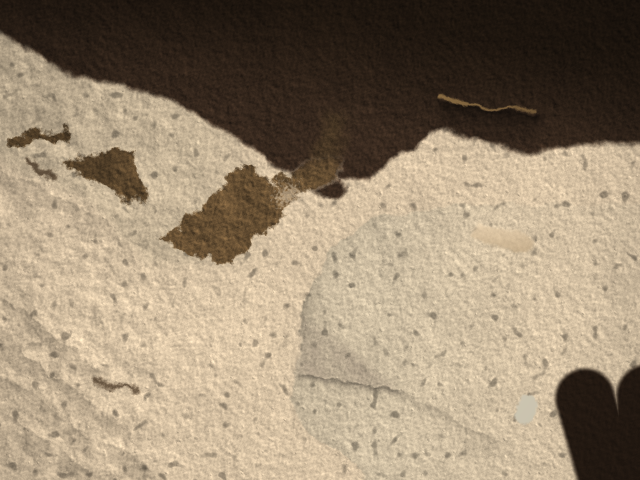
This texture is drawn by a WebGL 1 fragment shader. Its source:

```glsl
precision highp float;
// Sunlit pale sand and rock under a broad, ragged shadow, with brown soil.
// Outlines are summed ramps, quads and capsules bent by gradient noise;
// grain, pebbles and ledges are lit as relief. Units are canvas heights.
uniform vec2 u_resolution;

vec2 hash2(vec2 p) {
  vec3 q = fract(p.xyx * vec3(.1031, .103, .0973));
  q += dot(q, q.yzx + 33.33);
  return fract((q.xx + q.yz) * q.zy);
}
float corner(vec2 i, vec2 f, vec2 o) {
  return dot(hash2(i + o) * 2. - 1., f - o);
}
float noise(vec2 p) {
  vec2 i = floor(p), f = fract(p), u = f * f * (3. - 2. * f);
  return mix(mix(corner(i, f, vec2(0)), corner(i, f, vec2(1, 0)), u.x),
             mix(corner(i, f, vec2(0, 1)), corner(i, f, vec2(1)), u.x), u.y);
}
float fbm(vec2 p) {
  float sum = 0., amp = .6;
  for (int i = 0; i < 5; i++) {
    sum += amp * noise(p);
    p = mat2(1.6, 1.2, -1.2, 1.6) * p + 7.3;
    amp *= .58;
  }
  return sum;
}
float ramp(float v, float a, float b) { return clamp((v - a) / (b - a), 0., 1.); }
float cover(float d, float soft) { return 1. - smoothstep(-soft, soft, d); }
float side(vec2 p, vec2 a, vec2 b) {
  vec2 e = normalize(b - a);
  return e.y * (p.x - a.x) - e.x * (p.y - a.y);
}
float quad(vec2 p, vec2 a, vec2 b, vec2 c, vec2 d) {
  return max(max(side(p, a, b), side(p, b, c)), max(side(p, c, d), side(p, d, a)));
}
float capsule(vec2 p, vec2 a, vec2 b, float r) {
  vec2 e = b - a;
  return length(p - a - e * clamp(dot(p - a, e) / dot(e, e), 0., 1.)) - r;
}
// Shade that starts at a line and fades away below it
float ledge(vec2 p, vec2 a, vec2 b, float w) {
  float s = side(p, a, b), t = dot(p - a, b - a) / dot(b - a, b - a);
  return smoothstep(-.002, .004, s) * exp(-max(s, 0.) / w) * cover(abs(t - .5) - .5, .06);
}
float shadowEdge(float x) {
  return .934 - .082 * ramp(x, 0., .13) - .057 * ramp(x, .13, .35)
    - .125 * ramp(x, .35, .56) - .043 * ramp(x, .55, .62)
    + .057 * ramp(x, .77, .835) + .043 * ramp(x, .86, .895)
    - .048 * ramp(x, .93, 1.09) + .02 * ramp(x, 1.1, 1.2);
}
float rockEdge(float y) {
  return .764 - .122 * ramp(y, .02, .097) - .038 * ramp(y, .097, .167)
    + .021 * ramp(y, .167, .253) + .065 * ramp(y, .358, .48) + .08 * ramp(y, .48, .545);
}

void main() {
  vec2 p = gl_FragCoord.xy / u_resolution.y;
  vec2 bend = vec2(fbm(p * 22.), fbm(p * 22. + 40.)), q = p + bend * .02;
  float broad = fbm(p * 5. + 3.), grain = noise(p * 190.);
  float relief = fbm(p * 75.) - fbm(p * 75. + .3);
  float lumps = fbm(p * 17.) - fbm(p * 17. + .2);

  // Sand, pale upper slope and the large rock
  vec3 col = vec3(.85, .765, .645) * (1. + broad * .08);
  float slope = q.y - .655 + .085 * ramp(q.x, 0., .19) + .13 * ramp(q.x, .19, .31);
  slope = smoothstep(-.01, .03, slope) * (1. - smoothstep(.4, .58, q.x));
  col = mix(col, vec3(.76, .69, .58) * (1. + broad * .2), slope * .85);
  float rock = min(q.x - rockEdge(q.y), .545 + .03 * ramp(q.x, .764, .97) - q.y);
  float inside = cover(-rock, .004);
  col = mix(col, vec3(.81, .745, .635) * (1. + broad * .1), inside * (1. - .7 * ramp(p.x, .8, 1.15)));
  float rim = inside * exp(-max(rock, 0.) / .02) * cover(p.x - .8, .1);
  col *= 1. - rim * (.08 + .22 * cover(abs(p.y - .34) - .05, .05));
  float facet = quad(q, vec2(.62, .215), vec2(.91, .17), vec2(.72, .28), vec2(.63, .36));
  col = mix(col, vec3(.65, .59, .51), cover(facet, .015) * (.6 + lumps));
  col *= 1. - .45 * ledge(q, vec2(.625, .22), vec2(.83, .19), .008);
  col *= 1. - .2 * ledge(q, vec2(.83, .19), vec2(1.04, .08), .012);

  // Diagonal strata on the left
  vec2 w = q + broad * .04;
  for (int i = 0; i < 4; i++) {
    float k = float(i);
    vec2 a = vec2(0., .38 - .077 * k), b = a + vec2(.22 + .05 * k, -.16 - .025 * k);
    col *= 1. - (.17 + .3 * bend.x) * ledge(w, a, b, .025);
    col *= 1. + .08 * ledge(w - vec2(0., .025), a, b, .014);
  }
  col *= 1. - .17 * ledge(w, vec2(0., .65), vec2(.2, .55), .02);
  col *= 1. - .14 * ledge(w, vec2(.2, .55), vec2(.3, .44), .02);

  // Surface grain, pebbles and two larger stones
  col *= 1. + relief * .27 + grain * .13 + lumps * (.12 + .25 * cover(p.x - .35, .2));
  col *= 1. - .3 * smoothstep(.22, .5, noise(p * 48.) + bend.y * .3);
  for (int i = 0; i < 3; i++) {
    vec2 g = p * (17. + 14. * float(i)), h = hash2(floor(g) + 9.);
    vec2 f = fract(g) - .3 - .4 * h + bend * .35;
    float stone = cover(length(f) - .05 - .1 * h.y, .05) * step(.78, h.x);
    col *= 1. + stone * clamp((f.x + f.y) * 1.2, -.16, .08);
  }
  float slug = capsule(q, vec2(1.005, .515), vec2(1.09, .495), .018);
  col = mix(col, vec3(.82, .72, .58) + (p.y - .5) * 3., cover(slug, .006) * .7);
  float chip = capsule(q, vec2(1.093, .14), vec2(1.1, .157), .022);
  col = mix(col, vec3(.8, .77, .69), cover(chip, .004));

  // Brown soil and small hollows
  vec2 s = p + bend * .04;
  float soil = quad(s, vec2(.356, .5), vec2(.469, .457), vec2(.61, .585), vec2(.51, .65)) - .008;
  soil = min(soil, capsule(s, vec2(.6, .615), vec2(.69, .65), .025));
  float patchD = quad(s, vec2(.12, .655), vec2(.305, .575), vec2(.278, .69), vec2(.205, .685));
  patchD = min(patchD, capsule(s, vec2(.03, .71), vec2(.14, .72), .01));
  vec3 earth = vec3(.4, .31, .2) * (1. + relief * .6 + lumps * .4 + grain * .2);
  float gravel = cover(length(s - vec2(.605, .59)) - .025 + grain * .05, .02);
  col = mix(col, earth, cover(soil, .004) * (1. - .6 * gravel));
  col = mix(col, earth * (.85 + broad * .5), cover(patchD, .004));
  float hollow = min(capsule(s, vec2(.06, .66), vec2(.11, .63), .008),
                     capsule(s, vec2(.2, .2), vec2(.285, .19), .005));
  col = mix(col, vec3(.3, .23, .16), cover(hollow, .006) * .8);

  // Broad shadow with a brown spur and a stone's lit rim
  float shade = (shadowEdge(p.x + bend.x * .01) - p.y + bend.y * .018) * .85;
  shade = min(shade, capsule(q, vec2(.675, .62), vec2(.695, .61), .024));
  vec3 dark = mix(vec3(.22, .162, .12), vec3(.115, .083, .055),
                  smoothstep(.7, 1.02, p.y + .14 * (p.x - .6)));
  dark *= 1. + relief * .5 + grain * .25 + lumps * .25 + broad * .2;
  float spur = capsule(s, vec2(.67, .65), vec2(.7, .745), .022);
  dark = mix(dark, earth * .7, cover(spur, .025) * .8);
  dark *= 1. - .5 * ledge(q, vec2(.92, .788), vec2(1.13, .758), .025);
  float lit = min(capsule(q, vec2(.918, .8), vec2(.97, .782), .005),
                  capsule(q, vec2(.97, .782), vec2(1.115, .768), .003));
  dark = mix(dark, vec3(.56, .44, .27), cover(lit, .003) * (1.8 - p.x));
  col = mix(col, dark, cover(shade, .007) * (1. - cover(soil, .01) * cover(p.y - .66, .03)));

  // Two rounded shadows at the lower right
  float lobes = min(capsule(p, vec2(1.219, .17), vec2(1.285, -.06), .062),
                    capsule(p, vec2(1.35, .175), vec2(1.35, -.06), .066));
  col = mix(col, vec3(.14, .1, .07) * (1. + relief * .4), cover(lobes, .007));
  col *= 1. - .12 * smoothstep(.45, .85, length(p - vec2(.7, .45)));
  gl_FragColor = vec4(col, 1.);
}
```
